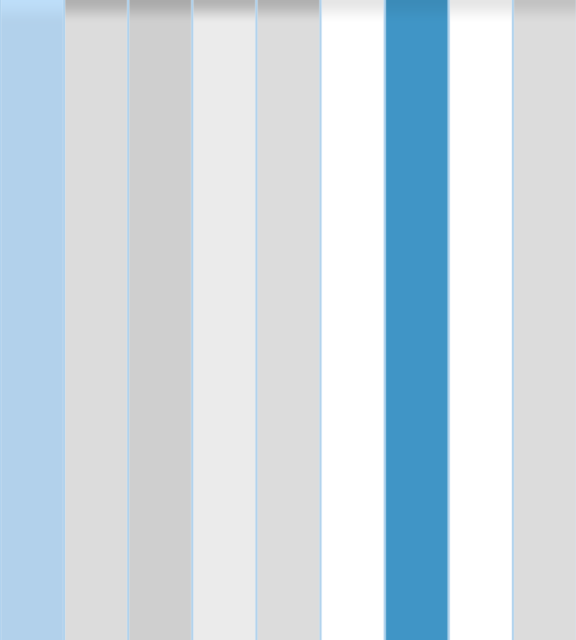
Give the GLSL for this pattern, as a Shadertoy shader.

```glsl
// Nine upright flat stripes in grey, white and blue, split by thin pale blue lines and shaded along the top.

// Stripe colour in rgb, brightness at the top edge in a
vec4 stripe(int i) {
    float grey[9] = float[9](0.0, 0.863, 0.812, 0.922, 0.863, 1.0, 0.0, 1.0, 0.863);
    float topShade[9] = float[9](1.06, 0.80, 0.82, 0.76, 0.80, 0.90, 0.93, 0.90, 0.88);
    vec3 color = vec3(grey[i]);
    if (i == 0) color = vec3(0.70, 0.82, 0.92);
    if (i == 6) color = vec3(0.25, 0.585, 0.775);
    return vec4(color, topShade[i]);
}

void mainImage(out vec4 fragColor, in vec2 fragCoord) {
    vec2 uv = fragCoord / iResolution.xy;
    float x = uv.x * 8.985;
    float pixel = 8.985 / iResolution.x;
    vec4 band = stripe(clamp(int(floor(x)), 0, 8));

    // Soft shade hanging from the top edge
    float fade = 1.0 - smoothstep(0.0, 0.038, 1.0 - uv.y);
    vec3 color = min(band.rgb * mix(1.0, band.a, fade), 1.0);

    // Divider: pale halo around a light blue core
    float nearest = floor(x + 0.5);
    float d = abs(x - nearest);
    float halo = 1.0 - smoothstep(0.022 - pixel, 0.022 + pixel, d);
    float core = 1.0 - smoothstep(0.014 - pixel * 0.6, 0.014 + pixel * 0.6, d);
    color = mix(color, vec3(0.83, 0.90, 0.96), halo * 0.6);
    color = mix(color, vec3(0.68, 0.82, 0.93), core * 0.9);

    fragColor = vec4(color, 1.0);
}
```
